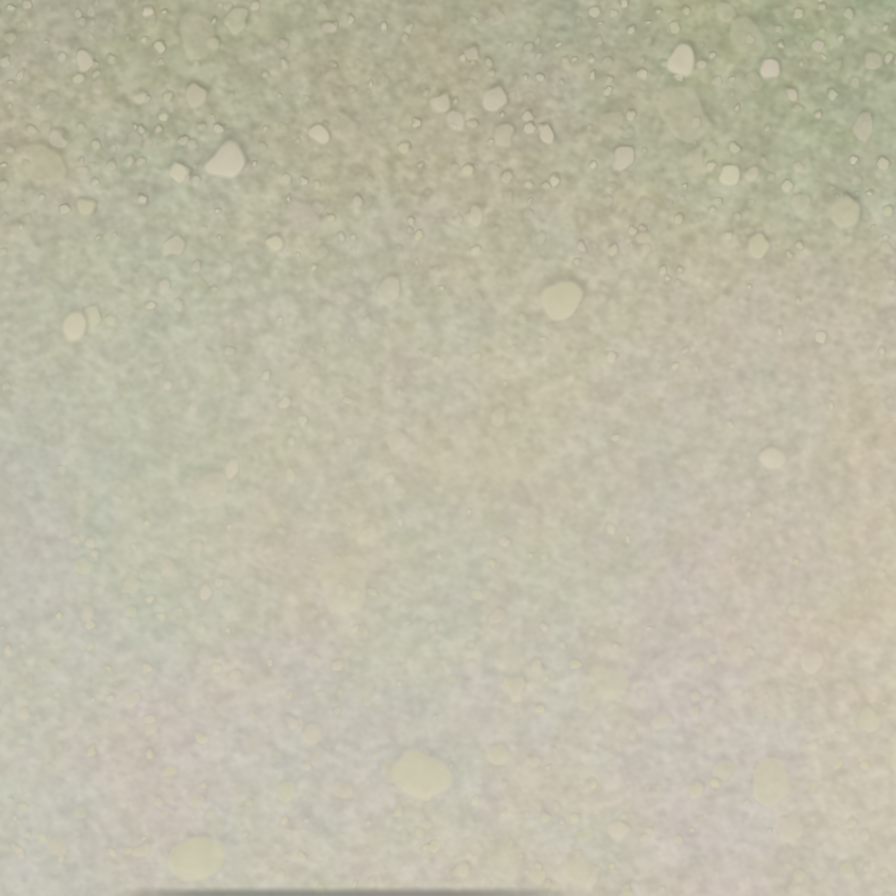
Give the GLSL for this texture, as a WebGL 2 fragment shader.

```glsl
#version 300 es
precision highp float;
// Pale, softly focused gravelly soil: a slow colour gradient carries fine
// value-noise grain, and layers of jittered cells scatter rounded pebbles,
// each with a soft shadow above it. Pebbles gather near the top and bottom.

uniform vec2 u_resolution;
out vec4 fragColor;

float hash(vec2 p) {
    return fract(sin(dot(p, vec2(127.1, 311.7))) * 43758.5);
}

float valueNoise(vec2 p) {
    vec2 i = floor(p), f = fract(p);
    f = f * f * (3.0 - 2.0 * f);
    float low = mix(hash(i), hash(i + vec2(1, 0)), f.x);
    float high = mix(hash(i + vec2(0, 1)), hash(i + vec2(1, 1)), f.x);
    return mix(low, high, f.y);
}

// Noise centred on zero, in -1..1
float signedNoise(vec2 p) {
    return 2.0 * valueNoise(p) - 1.0;
}

mat2 rotation(float a) {
    float c = cos(a), s = sin(a);
    return mat2(c, s, -s, c);
}

// Large scale lighting and tint of the ground
vec3 groundColor(vec2 uv) {
    vec3 olive = vec3(0.685, 0.675, 0.578);
    vec3 sand = vec3(0.752, 0.740, 0.664);
    vec3 pale = vec3(0.785, 0.764, 0.705);
    vec3 col = mix(pale, sand, smoothstep(0.1, 0.6, uv.y));
    col = mix(col, olive, smoothstep(0.52, 1.0, uv.y));
    float side = uv.x - 0.5;
    col += vec3(0.022, 0.004, -0.008) * side * (1.0 - smoothstep(0.5, 0.9, uv.y));
    col += vec3(-0.035, -0.012, -0.025) * smoothstep(0.35, 0.0, 1.0 - uv.y) * smoothstep(0.6, 1.0, uv.x);
    // Faint patches of pink, yellow and blue
    float warm = signedNoise(uv * 6.0 + 3.0) + 0.7 * signedNoise(uv * 27.0 + 11.0);
    float yellow = signedNoise(uv * 5.0 + 31.0) + 0.7 * signedNoise(uv * 33.0 + 47.0);
    return col + warm * vec3(0.010, -0.004, -0.003) + yellow * vec3(0.003, 0.005, -0.012);
}

// Fine grains with a slight diagonal stretch
float grain(vec2 uv) {
    vec2 p = rotation(0.35) * uv * vec2(1.0, 1.15);
    float coarse = signedNoise(p * 62.0 + 5.0);
    float medium = signedNoise(rotation(0.8) * p * 115.0 + 19.0);
    float fine = signedNoise(rotation(1.7) * p * 190.0 + 43.0);
    return 0.38 * coarse + 0.5 * medium + 0.3 * fine;
}

// How crowded with pebbles a height is
float pebbleZone(float y) {
    float upper = smoothstep(0.52, 0.85, y);
    float lower = 1.0 - smoothstep(0.2, 0.45, y);
    return 0.22 + 0.78 * upper + 0.55 * lower;
}

// One layer of scattered pebbles painted over col
vec3 addPebbles(vec3 col, vec2 uv, float cells, float density, float maxRadius, float soft, float seed) {
    vec2 wobble = vec2(signedNoise(uv * cells * 3.5 + seed), signedNoise(uv * cells * 3.5 + seed + 57.0));
    vec2 p = uv * cells + wobble * maxRadius * 0.28;
    vec2 cell = floor(p);
    for (int j = -1; j <= 1; j++) {
        for (int i = -1; i <= 1; i++) {
            vec2 id = cell + vec2(i, j);
            vec2 key = id + seed;
            vec2 center = id + 0.15 + 0.7 * vec2(hash(key + 1.3), hash(key + 7.9));
            float height = center.y / cells;
            if (hash(key + 23.1) > density * pebbleZone(height)) continue;

            float radius = maxRadius * mix(0.4, 1.0, pow(hash(key + 13.7), 1.5));
            float stretch = mix(0.72, 1.0, hash(key + 41.3));
            mat2 turn = rotation(3.14 * hash(key + 29.5));
            vec2 q = p - center;
            vec2 body = turn * q / vec2(1.0, stretch);
            vec2 shade = turn * (q - radius * vec2(0.12, 0.3)) / vec2(1.0, stretch);
            float edge = soft * cells;
            float mask = 1.0 - smoothstep(radius - edge, radius + edge, length(body));
            float shadow = 1.0 - smoothstep(radius * 0.75, radius * 1.25 + edge, length(shade));

            float upper = smoothstep(0.45, 0.85, height);
            float strength = mix(0.25, 0.9, hash(key + 53.7));
            vec3 tint = mix(vec3(0.825, 0.790, 0.715), vec3(0.815, 0.805, 0.685), hash(key + 61.1));
            vec3 stone = tint - vec3(0.035, 0.035, 0.040) * upper * hash(key + 71.9);
            stone -= 0.028 * q.y / radius;
            col *= 1.0 - shadow * strength * mix(0.05, 0.15, upper);
            col = mix(col, stone, mask * strength);
        }
    }
    return col;
}

void main() {
    vec2 uv = gl_FragCoord.xy / u_resolution.y;
    float upper = smoothstep(0.4, 0.9, uv.y);

    vec3 col = groundColor(uv);
    col += grain(uv) * mix(0.045, 0.075, upper) * vec3(1.0, 0.98, 0.95);

    // Pebbles from tiny to large
    col = addPebbles(col, uv, 52.0, 0.42, 0.34, 0.0022, 17.0);
    col = addPebbles(col, uv, 24.0, 0.34, 0.34, 0.0027, 83.0);
    col = addPebbles(col, uv, 10.0, 0.36, 0.36, 0.0035, 139.0);

    // Light grain over everything, then a dark sliver along the lower edge
    col += 0.012 * grain(uv + 0.37);
    float span = smoothstep(0.08, 0.25, uv.x) * (1.0 - smoothstep(0.5, 0.7, uv.x));
    float sliver = span * (1.0 - smoothstep(0.002, 0.012, uv.y));
    col = mix(col, vec3(0.50, 0.50, 0.47), 0.75 * sliver);

    fragColor = vec4(clamp(col, 0.0, 1.0), 1.0);
}
```
